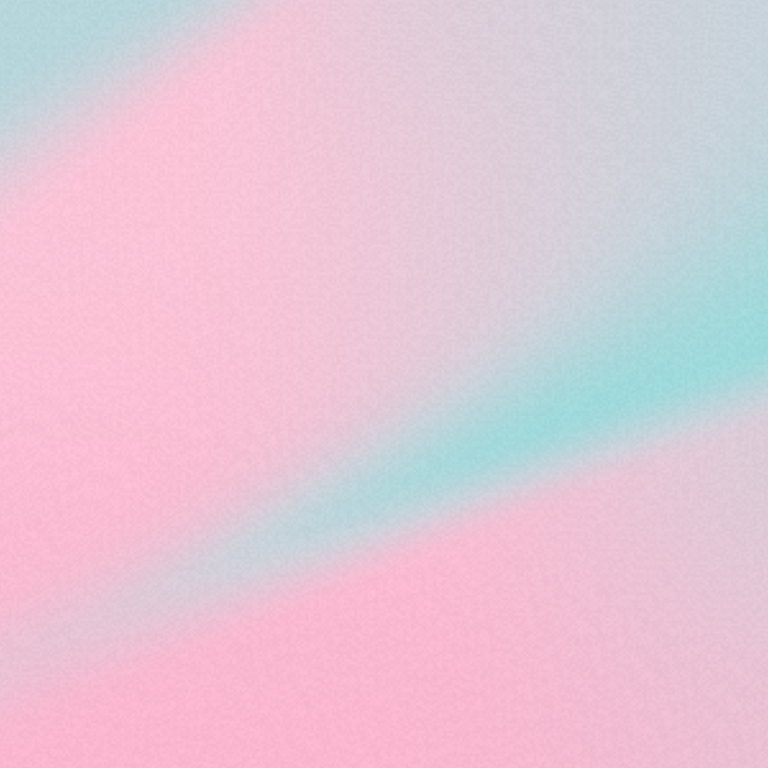
Give the GLSL for this background, as a WebGL 2 fragment shader.

```glsl
#version 300 es
precision highp float;
// Soft pink and teal gradient with a diagonal widening band and fine grain.

#define EDGE_SOFT 0.058
#define BAND_NARROW 0.08
#define BAND_SPREAD 0.14
#define GRAIN_CELLS 300.0
#define GRAIN_AMOUNT 0.029

uniform vec2 u_resolution;
out vec4 fragColor;

const vec3 DEEP_PINK = vec3(0.98, 0.715, 0.812);
const vec3 PALE_PINK = vec3(0.985, 0.767, 0.842);
const vec3 LILAC = vec3(0.82, 0.82, 0.855);
const vec3 TEAL = vec3(0.615, 0.855, 0.86);

float hash(vec2 p) {
  return fract(sin(dot(p, vec2(127.1, 311.7))) * 43758.5453);
}

float valueNoise(vec2 p) {
  vec2 i = floor(p);
  vec2 f = fract(p);
  f = f * f * (3.0 - 2.0 * f);
  float low = mix(hash(i), hash(i + vec2(1.0, 0.0)), f.x);
  float high = mix(hash(i + vec2(0.0, 1.0)), hash(i + 1.0), f.x);
  return mix(low, high, f.y);
}

// Coolness of the wide upper field, growing to the right.
float upperField(vec2 uv) {
  float rightward = 0.53 * smoothstep(0.18, 1.05, uv.x);
  float topGlow = 0.07 * smoothstep(0.75, 1.0, uv.y) * exp(-pow((uv.x - 0.52) / 0.18, 2.0));
  return rightward + topGlow;
}

// Coolness of the lower field, strongest under the right end of the band.
float lowerField(vec2 uv) {
  return 0.34 * smoothstep(0.5, 1.1, uv.x) * mix(0.5, 1.0, smoothstep(0.0, 0.45, uv.y));
}

// Teal corner at the upper left, softer towards the left side.
float cornerGlow(vec2 uv) {
  float d = (uv.y - 0.72 - 0.8 * uv.x) / 1.28;
  float reach = mix(0.155, 0.09, clamp(uv.x / 0.3, 0.0, 1.0));
  return 0.73 * smoothstep(-0.04, reach, d);
}

// Pink at 0, lilac near the middle, teal at 1.
vec3 coolRamp(float t, float height) {
  vec3 pink = mix(DEEP_PINK, PALE_PINK, smoothstep(0.0, 0.75, height));
  vec3 warm = mix(pink, LILAC, clamp(t / 0.43, 0.0, 1.0));
  return mix(warm, TEAL, clamp((t - 0.43) / 0.57, 0.0, 1.0));
}

void main() {
  vec2 uv = gl_FragCoord.xy / u_resolution;

  // Band: crisp lower edge, long fade above it.
  float edge = 0.088 + 0.41 * uv.x + 0.015 * sin(3.14159 * uv.x);
  float above = uv.y - edge;
  float soft = EDGE_SOFT + 0.015 * (1.0 - uv.x);
  float rise = smoothstep(-soft, soft, above);
  float width = BAND_NARROW + BAND_SPREAD * uv.x * uv.x * uv.x;
  float fade = exp(-pow(max(above - 0.03, 0.0) / width, 2.0));
  float strength = mix(0.2, 1.0, smoothstep(0.0, 0.75, uv.x));

  // Fields joined along the band edge.
  float upper = mix(upperField(uv), 1.0, strength * fade);
  float cool = mix(lowerField(uv), upper, rise);
  cool = mix(cool, 1.0, cornerGlow(uv));

  // Fine paper grain.
  float grain = valueNoise(uv * GRAIN_CELLS) - 0.5;
  fragColor = vec4(coolRamp(cool, uv.y) + GRAIN_AMOUNT * grain, 1.0);
}
```
